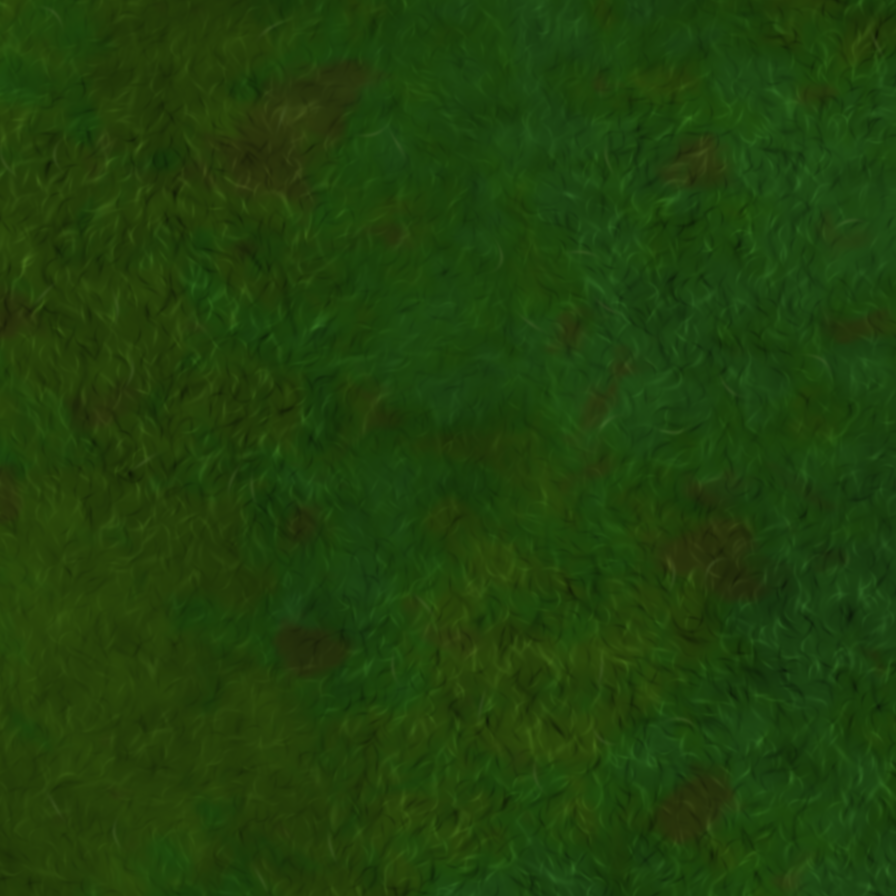
Write a WebGL 1 fragment shader that draws this texture.

```glsl
precision highp float;

uniform vec2 u_resolution;

const vec3 OLIVE = vec3(0.148, 0.252, 0.034);
const vec3 GREEN = vec3(0.105, 0.258, 0.038);
const vec3 COOL = vec3(0.112, 0.270, 0.075);
const vec3 SOIL = vec3(0.165, 0.185, 0.045);
const vec3 STRAW = vec3(0.300, 0.390, 0.180);

float hash(vec2 p) {
  return fract(sin(dot(p, vec2(127.1, 311.7))) * 43758.5453);
}

vec2 hash2(vec2 p) {
  return vec2(hash(p), hash(p + 17.3));
}

float noise(vec2 p) {
  vec2 cell = floor(p);
  vec2 f = fract(p);
  f = f * f * (3.0 - 2.0 * f);
  float low = mix(hash(cell), hash(cell + vec2(1.0, 0.0)), f.x);
  float high = mix(hash(cell + vec2(0.0, 1.0)), hash(cell + 1.0), f.x);
  return mix(low, high, f.y);
}

float fbm(vec2 p) {
  float sum = 0.0;
  float weight = 0.5;
  for (int i = 0; i < 4; i++) {
    sum += weight * noise(p);
    p = mat2(1.6, 1.2, -1.2, 1.6) * p + 9.7;
    weight *= 0.5;
  }
  return sum / 0.9375;
}

// Soft curved stroke centred on the origin.
float stroke(vec2 p, float angle, float bend, vec2 size) {
  float c = cos(angle);
  float s = sin(angle);
  vec2 q = vec2(c * p.x + s * p.y, c * p.y - s * p.x);
  q.y += bend * q.x * q.x;
  q /= size;
  return exp(-dot(q, q));
}

// Scattered strokes: x is signed light and shade, y is coverage.
vec2 blades(vec2 p, float lean, float density, vec2 size, float seed) {
  vec2 home = floor(p);
  vec2 sum = vec2(0.0);
  for (int y = -1; y <= 1; y++) {
    for (int x = -1; x <= 1; x++) {
      vec2 cell = home + vec2(float(x), float(y));
      vec2 key = cell + seed;
      vec2 offset = p - cell - hash2(key);
      vec2 shape = hash2(key + 41.9) - 0.5;
      float tone = 2.0 * hash(key + 73.1) - 1.0;
      float present = step(hash(key + 5.7), density);
      float mask = present * stroke(offset, lean + 2.0 * shape.x, 1.6 * shape.y, size);
      sum += mask * vec2(tone, 1.0);
    }
  }
  return sum;
}

void main() {
  vec2 p = gl_FragCoord.xy / u_resolution.y;
  vec2 warped = p + 0.03 * (vec2(noise(p * 14.0), noise(p * 14.0 + 31.0)) - 0.5);

  // Broad drifts of hue, from olive on the left to cooler green on the right.
  float drift = fbm(warped * 5.0 + 3.1) + 0.3 * (p.x - 0.5);
  float fleck = fbm(warped * 22.0 + 11.0);
  float hue = drift + 0.7 * (fleck - 0.5);
  vec3 color = mix(OLIVE, GREEN, smoothstep(0.25, 0.58, hue));
  color = mix(color, COOL, 0.8 * smoothstep(0.5, 0.85, hue));

  // Small worn spots.
  float worn = fbm(warped * vec2(9.0, 11.0) + 57.0);
  color = mix(color, SOIL, 0.75 * smoothstep(0.62, 0.8, worn));

  // Overlapping tufts of grass.
  float lean = 1.6 + 2.2 * (noise(p * 8.0 + 21.0) - 0.5);
  float shade = 0.0;
  for (int i = 0; i < 7; i++) {
    float layer = float(i);
    vec2 q = p * (25.0 + 4.0 * layer) + 3.7 * layer;
    shade += blades(q, lean, 1.0, vec2(0.38, 0.095), 13.0 * layer).x;
  }
  float lushness = mix(0.65, 1.25, smoothstep(0.3, 0.7, noise(p * 4.0 + 8.0) + 0.3 * (p.x - 0.5)));
  shade *= lushness;

  // Light and dark at patch, clump and blade scale.
  float patchLight = fbm(p * 6.0 + 77.0) - 0.5;
  float clumpLight = fbm(warped * 34.0 + 5.0) - 0.5;
  color *= 1.0 + 0.35 * patchLight + 0.28 * clumpLight + 0.19 * shade;
  color += vec3(0.012, 0.010, 0.016) * max(shade, 0.0);

  // Occasional pale dry strands.
  float strand = blades(p * 26.0 + 90.0, lean, 0.07, vec2(0.36, 0.06), 151.0).y;
  color = mix(color, STRAW, 0.35 * min(strand, 1.0));

  gl_FragColor = vec4(clamp(color, 0.0, 1.0), 1.0);
}
```
